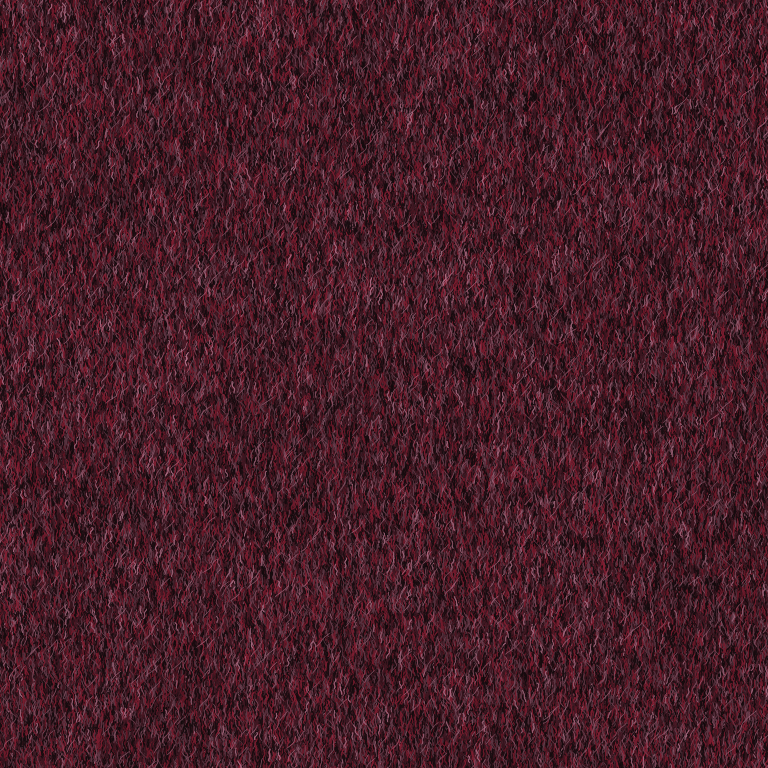
Write a three.js fragment shader that draws this texture.

```glsl
// Brushed wool cloth in dark wine: many stacked layers of short, wavy, mostly
// upright fibres, each drawn as a distance to a sine curve in a jittered grid
// cell, topped by sparse pale curly hairs and mottled by soft noise.

varying vec2 vUv;

// Fibre pile, in units of the canvas
const int PILE_LAYERS = 14;
const vec2 PILE_CELL = vec2(0.0062, 0.0165);
const float PILE_TILT = 0.50;
const float PILE_CURL = 0.0007;
const float PILE_WAVE = 680.0;
const float PILE_WIDTH = 0.0008;

// Loose hairs on top
const int HAIR_LAYERS = 4;
const vec2 HAIR_CELL = vec2(0.0200, 0.0190);
const float HAIR_TILT = 1.1;
const float HAIR_CURL = 0.0020;
const float HAIR_WAVE = 420.0;
const float HAIR_WIDTH = 0.0006;
const float HAIR_OPACITY = 0.62;

const float EDGE_SOFTNESS = 0.0006;
const float DEEP_SHADE = 0.62;
const float TOP_SHADE = 1.10;
const float PATCH_CONTRAST = 0.13;
const float CLUMP_CONTRAST = 0.20;

// Wool colours
const vec3 GROUND = vec3(0.110, 0.050, 0.063);
const vec3 NEAR_BLACK = vec3(0.086, 0.044, 0.056);
const vec3 WINE = vec3(0.232, 0.086, 0.124);
const vec3 CRIMSON = vec3(0.435, 0.100, 0.165);
const vec3 MAUVE = vec3(0.340, 0.195, 0.245);
const vec3 PALE = vec3(0.560, 0.350, 0.425);

vec4 hash4(vec3 p) {
  vec4 q = fract(p.xyzx * vec4(0.1031, 0.1030, 0.0973, 0.1099));
  q += dot(q, q.wzxy + 33.33);
  return fract((q.xxyz + q.yzzw) * q.zywx);
}

float valueNoise(vec2 p) {
  vec2 i = floor(p);
  vec2 f = fract(p);
  f = f * f * (3.0 - 2.0 * f);
  float a = hash4(vec3(i, 91.0)).x;
  float b = hash4(vec3(i + vec2(1.0, 0.0), 91.0)).x;
  float c = hash4(vec3(i + vec2(0.0, 1.0), 91.0)).x;
  float d = hash4(vec3(i + vec2(1.0, 1.0), 91.0)).x;
  return mix(mix(a, b, f.x), mix(c, d, f.x), f.y);
}

// Picks a wool colour; the thresholds set the share of each
vec3 woolColour(float pick) {
  vec3 colour = mix(NEAR_BLACK, WINE, step(0.24, pick));
  colour = mix(colour, CRIMSON, step(0.54, pick));
  colour = mix(colour, MAUVE, step(0.80, pick));
  return mix(colour, PALE, step(0.965, pick));
}

// Coverage of one wavy fibre; p is measured from its middle
float fibre(vec2 p, float halfLength, float tilt, float curl, float wave,
            float phase, float width) {
  float angle = p.y * wave + phase;
  float slope = tilt + curl * wave * cos(angle);
  float across = abs(p.x - tilt * p.y - curl * sin(angle));
  across /= sqrt(1.0 + slope * slope);
  float body = 1.0 - smoothstep(width - EDGE_SOFTNESS, width + EDGE_SOFTNESS, across);
  return body * (1.0 - smoothstep(0.75, 1.0, abs(p.y) / halfLength));
}

// Lays one layer of fibres over the cloth; hairs are sparse and pale
vec3 addLayer(vec3 cloth, vec2 uv, float layer, bool hair, float shade) {
  vec2 cell = hair ? HAIR_CELL : PILE_CELL;
  vec2 grid = uv / cell + hash4(vec3(layer, 7.0, 3.0)).xy * 17.0 + 5.0;
  vec2 home = floor(grid);
  for (int j = -1; j <= 1; j++) {
    for (int i = -1; i <= 1; i++) {
      vec2 id = home + vec2(float(i), float(j));
      vec4 place = hash4(vec3(id, layer + 11.0));
      vec2 p = (grid - id - place.xy) * cell;
      float halfLength = cell.y * mix(0.30, 0.58, place.z);
      if (abs(p.y) > halfLength) continue;
      vec4 look = hash4(vec3(id.yx, layer + 53.0));
      float lean = look.x + look.y - 1.0;
      float phase = 6.2832 * place.w;
      if (hair) {
        float cover = fibre(p, halfLength, lean * HAIR_TILT, HAIR_CURL * (0.3 + 0.7 * look.z),
                            HAIR_WAVE * (0.5 + 0.5 * place.z), phase, HAIR_WIDTH);
        vec3 tone = mix(MAUVE, PALE, look.y) * 1.15;
        cloth = mix(cloth, tone, cover * HAIR_OPACITY * step(0.45, look.w));
      } else {
        float cover = fibre(p, halfLength, lean * PILE_TILT, PILE_CURL * (0.4 + look.z),
                            PILE_WAVE, phase, PILE_WIDTH);
        cloth = mix(cloth, woolColour(look.w) * shade, cover * 0.92);
      }
    }
  }
  return cloth;
}

void main() {
  vec3 cloth = GROUND;
  for (int k = 0; k < PILE_LAYERS; k++) {
    float height = float(k) / float(PILE_LAYERS - 1);
    cloth = addLayer(cloth, vUv, float(k), false, mix(DEEP_SHADE, TOP_SHADE, height));
  }
  for (int k = 0; k < HAIR_LAYERS; k++) {
    cloth = addLayer(cloth, vUv, float(k + 30), true, 1.0);
  }
  // Broad patches and small upright clumps of light and shade
  float patches = valueNoise(vUv * vec2(13.0, 8.0)) - 0.5;
  float clumps = valueNoise(vUv * vec2(95.0, 42.0) + 40.0) - 0.5;
  cloth *= 1.0 + PATCH_CONTRAST * patches + CLUMP_CONTRAST * clumps;
  gl_FragColor = vec4(cloth, 1.0);
}
```
